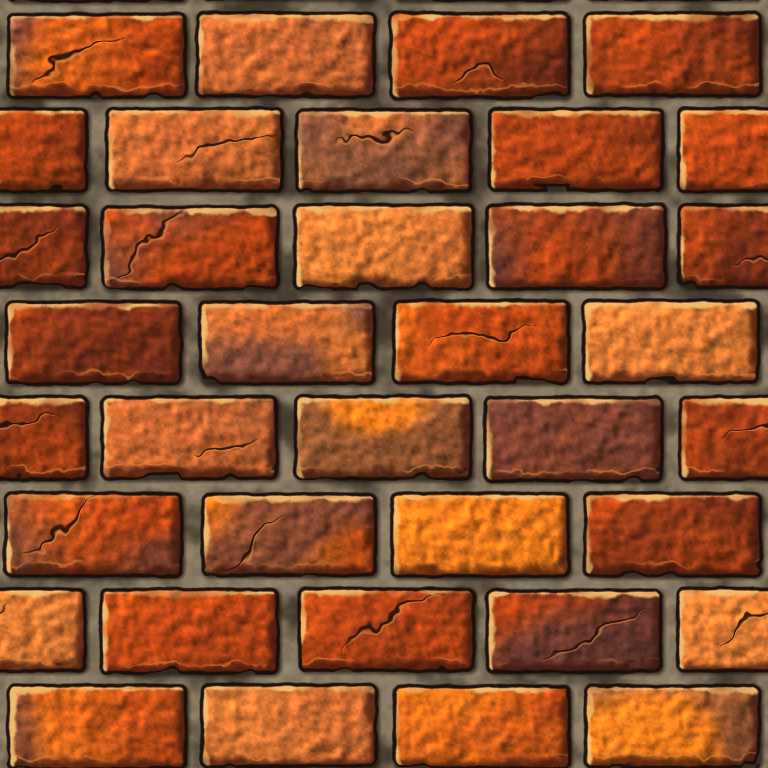
Reproduce this texture procedurally as a WebGL 1 fragment shader.

```glsl
precision highp float;
uniform vec2 u_resolution;

float hash(vec2 p) {
  vec3 q = fract(p.xyx * 0.1031);
  q += dot(q, q.yzx + 33.33);
  return fract((q.x + q.y) * q.z);
}

// Value noise that tiles over the 8 by 8 wall
float noise(vec2 p, vec2 scale) {
  vec2 period = 8.0 * scale;
  p *= scale;
  vec2 a = mod(floor(p), period), b = mod(floor(p) + 1.0, period);
  vec2 f = fract(p);
  f = f * f * (3.0 - 2.0 * f);
  return mix(mix(hash(a), hash(vec2(b.x, a.y)), f.x),
             mix(hash(vec2(a.x, b.y)), hash(b), f.x), f.y);
}

float fbm(vec2 p, float scale) {
  float sum = 0.0, gain = 0.533;
  for (int i = 0; i < 4; i++) {
    sum += gain * noise(p, vec2(scale));
    scale *= 2.0;
    gain *= 0.5;
  }
  return sum;
}

float roundBox(vec2 p, vec2 halfSize, float radius) {
  vec2 e = abs(p) - halfSize + radius;
  return length(max(e, 0.0)) + min(max(e.x, e.y), 0.0) - radius;
}

// Signed distance across a jagged crack (x) and its tapering half width (y)
vec2 crackLine(vec2 q, vec2 wall, vec2 id) {
  float angle = mix(-0.9, 0.1, hash(id + 41.0));
  vec2 dir = vec2(cos(angle), sin(angle));
  vec2 v = q - (vec2(hash(id + 43.0), hash(id + 47.0)) - 0.5) * vec2(1.2, 0.4);
  float along = dot(v, dir) / mix(0.25, 0.65, hash(id + 53.0));
  float across = dot(v, vec2(-dir.y, dir.x));
  across += (noise(wall, vec2(4.0)) - 0.5) * 0.22 + (noise(wall, vec2(13.0)) - 0.5) * 0.07;
  return vec2(across, 0.017 * (1.0 - along * along));
}

void main() {
  // One unit is a row height; y runs downwards
  vec2 uv = gl_FragCoord.xy / u_resolution;
  vec2 wall = vec2(uv.x, 1.0 - uv.y) * 8.0 - vec2(0.0, 0.07);
  float px = 8.0 / u_resolution.y;

  // Brick layout: 4 across, 8 down, with one irregular half-brick step
  float row = mod(floor(wall.y), 8.0);
  float x = wall.x - mod(row + step(1.5, row), 2.0);
  float col = floor(x / 2.0);
  vec2 id = vec2(mod(col, 4.0), row) * 7.0 + 3.0;
  vec2 q = vec2(x - 2.0 * col - 1.0, fract(wall.y) - 0.5);
  q -= (vec2(hash(id + 11.0), hash(id + 13.0)) - 0.5) * vec2(0.06, 0.025);
  vec2 halfSize = vec2(0.91, 0.425) + (hash(id + 17.0) - 0.5) * vec2(0.03, 0.02);

  // Worn outline with chips along the lower edge
  float rough = fbm(wall, 6.0) - 0.5;
  float chip = smoothstep(0.66, 0.9, noise(wall, vec2(5.0))) * smoothstep(0.2, 0.4, q.y);
  float d = roundBox(q, halfSize, 0.06) + rough * 0.04 + chip * 0.06;

  // Mortar with cast shadow
  float stain = fbm(wall + 3.7, 2.0);
  vec3 mortar = mix(vec3(0.27, 0.23, 0.18), vec3(0.54, 0.48, 0.39), smoothstep(0.25, 0.6, stain));
  mortar *= 0.85 + 0.3 * fbm(wall, 10.0);
  float shadow = smoothstep(0.06, -0.01, roundBox(q - vec2(0.02, 0.015), halfSize, 0.06));
  mortar = mix(mortar, vec3(0.12, 0.09, 0.07), shadow * 0.75);

  // Fired clay colour, varied by brick and in clouds
  float cloud = fbm(wall + 1.3, 1.0) - 0.5;
  float tone = hash(id) + cloud * 0.7 - q.x * 0.1;
  vec3 clay = mix(vec3(0.43, 0.17, 0.09), vec3(0.66, 0.25, 0.08), smoothstep(-0.05, 0.4, tone));
  clay = mix(clay, vec3(0.86, 0.45, 0.11), smoothstep(0.4, 1.0, tone));
  clay = mix(clay, vec3(0.76, 0.44, 0.24), step(0.8, hash(id + 19.0)) * 0.6);
  float smoke = smoothstep(0.45, 0.75, noise(wall + 5.1, vec2(1.0))) * step(0.6, hash(id + 23.0));
  clay = mix(clay, vec3(0.35, 0.23, 0.21), smoke * 0.65);

  // Pitted relief and diagonal strokes
  float relief = fbm(wall + 0.025, 9.0) - fbm(wall - 0.025, 9.0);
  float stroke = noise(vec2(wall.x + wall.y, wall.x - wall.y), vec2(11.0, 3.0)) - 0.5;
  clay *= 1.06 + relief * 0.9 + stroke * 0.13 - q.x * 0.07 - q.y * 0.22;

  // Cracks with a lit lower lip
  vec2 crack = crackLine(q, wall, id);
  float cracked = step(0.62, hash(id + 29.0)) * step(0.0, crack.y);
  float lip = smoothstep(crack.y + px, crack.y - px, abs(crack.x - 0.025));
  float gap = smoothstep(crack.y + px, crack.y - px, abs(crack.x));
  clay = mix(clay, vec3(0.92, 0.58, 0.26), lip * cracked * 0.5);
  clay = mix(clay, vec3(0.13, 0.06, 0.04), gap * cracked * 0.9);

  // Bevel: pale top and left, dark bottom and right, broken lower ledge
  vec2 nearSide = halfSize + q, farSide = halfSize - q;
  float wear = rough * 0.12;
  float lit = smoothstep(0.075, 0.03, min(nearSide.x, nearSide.y) + wear);
  float shade = smoothstep(0.13, 0.02, min(farSide.x, farSide.y) + wear - chip * 0.06);
  float ledge = smoothstep(0.025, 0.0, abs(farSide.y - 0.1 + rough * 0.16 - chip * 0.06));
  clay = mix(clay, vec3(0.24, 0.09, 0.05), shade * 0.75);
  clay = mix(clay, vec3(0.88, 0.52, 0.22), ledge * smoothstep(0.4, 0.75, noise(wall, vec2(3.0))) * 0.6);
  float patchy = smoothstep(0.15, 0.65, noise(wall + 2.0, vec2(4.0)));
  clay = mix(clay, vec3(0.96, 0.74, 0.43), lit * mix(0.3, 0.95, patchy));

  // Ink line around each brick
  vec3 color = mix(mortar, clay, smoothstep(px, -px, d));
  float ink = smoothstep(0.018 + px, 0.018 - px, abs(d - 0.006));
  color = mix(color, vec3(0.09, 0.05, 0.035), ink * 0.92);
  gl_FragColor = vec4(color, 1.0);
}
```
